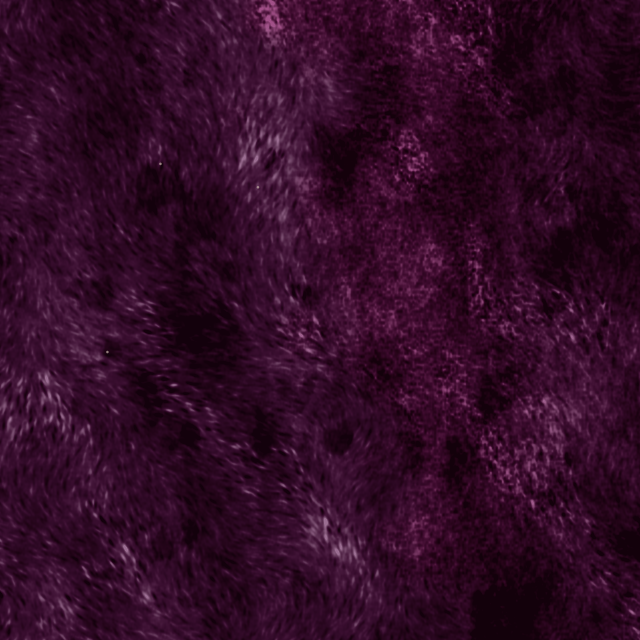
Reproduce this texture procedurally as a three.js fragment shader.

```glsl
// Crushed plum velvet: combed pile, dark folds, a worn woven band and bright crushed tufts.
varying vec2 vUv;

// Colours from deep fold to lit tuft
const vec3 FOLD_BLACK = vec3(0.075, 0.003, 0.045);
const vec3 DEEP_PLUM = vec3(0.142, 0.016, 0.095);
const vec3 PLUM = vec3(0.180, 0.030, 0.138);
const vec3 PILE = vec3(0.230, 0.050, 0.182);
const vec3 SHEEN = vec3(0.295, 0.100, 0.243);
const vec3 TUFT = vec3(0.410, 0.215, 0.355);
const vec3 GLINT = vec3(0.620, 0.400, 0.560);
const vec3 SPECK = vec3(0.780, 0.700, 0.660);
const vec3 PILE_TINT = vec3(0.98, 1.08, 1.02);
const vec3 WORN_TINT = vec3(1.02, 0.78, 0.95);

// Sizes in cells per canvas, amounts in units of tone
const float FIBRE_CELLS = 84.0;
const vec2 FIBRE_SIZE = vec2(0.43, 0.15);
const float FIBRE_LEAN = 2.05;
const float FIBRE_SWIRL = 1.2;
const vec2 FOLD_SCALE = vec2(7.5, 2.8);
const float FOLD_SLANT = 0.28;
const float FOLD_DEPTH = 0.72;
const float BLOTCH_SCALE = 15.0;
const float BLOTCH_DEPTH = 0.52;
const float FIBRE_DEPTH = 0.50;
const float WEAVE_DEPTH = 0.30;
const vec2 WEAVE_SCALE = vec2(150.0, 230.0);
const float SPECK_CELLS = 26.0;

float hash(vec2 p) {
  vec3 q = fract(vec3(p.xyx) * 0.1031);
  q += dot(q, q.yzx + 33.33);
  return fract((q.x + q.y) * q.z);
}

// Smooth value noise from -1 to 1
float noise(vec2 p) {
  vec2 i = floor(p);
  vec2 f = fract(p);
  f = f * f * (3.0 - 2.0 * f);
  float low = mix(hash(i), hash(i + vec2(1.0, 0.0)), f.x);
  float high = mix(hash(i + vec2(0.0, 1.0)), hash(i + 1.0), f.x);
  return mix(low, high, f.y) * 2.0 - 1.0;
}

// Layered noise scaled to about unit spread
float fbm(vec2 p) {
  float sum = 0.0;
  float amp = 1.9;
  for (int i = 0; i < 5; i++) {
    sum += amp * noise(p);
    p = mat2(0.96, 0.28, -0.28, 0.96) * p * 2.03 + 17.3;
    amp *= 0.55;
  }
  return sum;
}

// Short light and dark strokes, each turned along the combed direction
float fibres(vec2 uv) {
  float sum = 0.0;
  for (int layer = 0; layer < 2; layer++) {
    vec2 seed = vec2(37.0, 71.0) * float(layer);
    vec2 p = uv * FIBRE_CELLS + 0.5 * float(layer);
    for (int y = -1; y <= 1; y++) {
      for (int x = -1; x <= 1; x++) {
        vec2 cell = floor(p) + vec2(float(x), float(y));
        vec2 key = cell + seed + 101.0;
        vec2 root = cell + vec2(hash(key), hash(key + 211.0));
        float angle = FIBRE_LEAN + FIBRE_SWIRL * noise(root / FIBRE_CELLS * 7.0 + 9.0)
          + 0.7 * (hash(key + 307.0) - 0.5);
        vec2 along = vec2(cos(angle), sin(angle));
        vec2 d = p - root;
        vec2 q = vec2(dot(d, along), dot(d, vec2(-along.y, along.x))) / FIBRE_SIZE;
        sum += (hash(key + 409.0) * 2.0 - 1.0) * exp(-0.5 * dot(q, q));
      }
    }
  }
  return sum * 2.8;
}

// Tone in standard deviations to velvet colour
vec3 velvet(float tone) {
  vec3 c = mix(FOLD_BLACK, DEEP_PLUM, clamp((tone + 2.2) / 1.27, 0.0, 1.0));
  c = mix(c, PLUM, clamp((tone + 0.93) / 0.75, 0.0, 1.0));
  c = mix(c, PILE, clamp((tone + 0.18) / 0.82, 0.0, 1.0));
  c = mix(c, SHEEN, clamp((tone - 0.64) / 0.84, 0.0, 1.0));
  c = mix(c, TUFT, clamp((tone - 1.48) / 0.95, 0.0, 1.0));
  return mix(c, GLINT, clamp((tone - 2.43) / 1.9, 0.0, 1.0));
}

void main() {
  vec2 uv = vUv;
  vec2 slanted = vec2(uv.x + FOLD_SLANT * uv.y, uv.y);

  // Worn band on the right, combed pile on the left
  float worn = smoothstep(-0.08, 0.12, slanted.x - 0.69 + 0.06 * fbm(uv * 6.0 + 40.0));
  worn *= 1.0 - 0.6 * smoothstep(0.72, 0.92, uv.x + 0.05 * noise(uv * 6.0));

  // Folds, blotches and small pits
  float folds = fbm(slanted * FOLD_SCALE + 3.0);
  float blotches = fbm(uv * vec2(1.0, 0.8) * BLOTCH_SCALE + 23.0);
  float pits = smoothstep(0.9, 1.9, fbm(uv * vec2(17.0, 13.0) + 61.0));
  float crush = smoothstep(0.3, 1.8, fbm(slanted * vec2(13.0, 8.0) + 83.0) + 0.3 * worn);

  // Surface detail: strokes on the pile, a fine weave where it is worn
  float pile = fibres(uv);
  float weave = noise(uv * WEAVE_SCALE) + 0.8 * noise(uv * WEAVE_SCALE.yx * 1.4 + 50.0);
  float detail = mix(pile, 0.6 * pile + 1.3 * weave, worn);

  float tone = -0.20 - 0.20 * worn;
  tone += FOLD_DEPTH * folds * mix(0.75, 1.2, worn);
  tone += BLOTCH_DEPTH * blotches * mix(0.75, 1.25, worn);
  tone += detail * (FIBRE_DEPTH + 0.55 * crush) + WEAVE_DEPTH * weave;
  tone += 0.65 * crush - 1.4 * pits;

  // Rare pale specks of lint
  vec2 cell = floor(uv * SPECK_CELLS);
  vec2 offset = fract(uv * SPECK_CELLS) - 0.25 - 0.5 * vec2(hash(cell + 5.0), hash(cell + 15.0));
  float speck = step(0.985, hash(cell + 25.0)) * (1.0 - smoothstep(0.02, 0.08, length(offset)));

  vec3 color = velvet(tone) * mix(PILE_TINT, WORN_TINT, worn);
  gl_FragColor = vec4(mix(color, SPECK, 0.7 * speck), 1.0);
}
```
